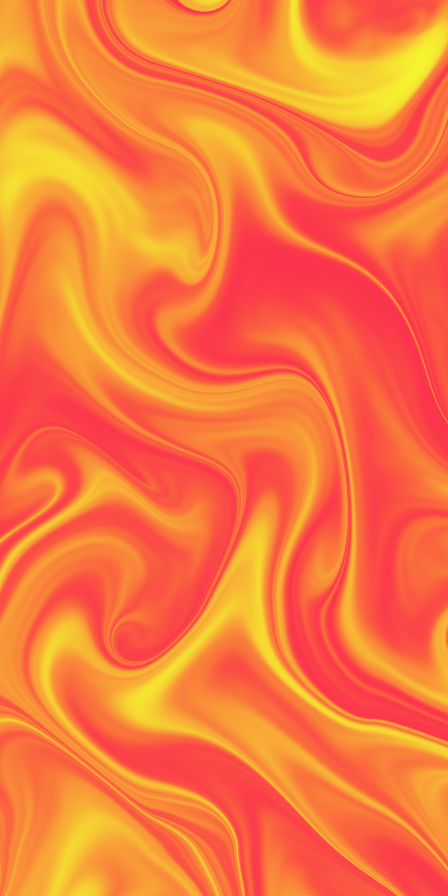
Write a WebGL 1 fragment shader that draws this background.

```glsl
precision highp float;

// Liquid marbling in red, orange and yellow. Each point is traced backwards
// through a drifting divergence-free flow, then soft noise is read there, so
// broad pools are stretched and folded into thin curling filaments.

uniform vec2 u_resolution;

// Palette
const vec3 RED = vec3(0.985, 0.20, 0.30);
const vec3 CORAL = vec3(0.98, 0.40, 0.24);
const vec3 YELLOW = vec3(0.96, 0.98, 0.18);
const float CORAL_STOP = 0.256;      // position of coral between red and yellow
const float HIGHLIGHT = 0.36;        // share of the ramp kept for bright peaks
const float HIGHLIGHT_POWER = 15.0;

// Flow
const int FLOW_STEPS = 26;
const vec2 FLOW_SCALE = vec2(2.05, 1.85);  // eddies per canvas width
const float FLOW_TIME = 1.45;              // total stirring
const vec2 FLOW_DRIFT = vec2(0.45, -0.3);
const vec2 FLOW_SEED = vec2(17.3, 5.8);

// Dye
const float DYE_SCALE = 2.5;         // pools per canvas width
const float DYE_CONTRAST = 7.0;
const float DYE_BIAS = -0.008;       // below zero favours red
const float DETAIL_WEIGHT = 0.45;
const float STREAK_WEIGHT = 0.19;
const vec2 DYE_SEED = vec2(41.6, 23.1);

const int SAMPLES = 2;               // antialiasing samples per axis

// Random unit vector for a lattice cell
vec2 randomDirection(vec2 cell) {
  vec3 h = fract(cell.xyx * vec3(0.1031, 0.1030, 0.0973));
  h += dot(h, h.yzx + 33.33);
  float angle = 6.28318 * fract((h.x + h.y) * h.z);
  return vec2(cos(angle), sin(angle));
}

// Gradient noise: x is the value, yz its exact derivative
vec3 noiseWithSlope(vec2 p) {
  vec2 cell = floor(p);
  vec2 f = p - cell;
  vec2 w = f * f * f * (f * (f * 6.0 - 15.0) + 10.0);
  vec2 dw = 30.0 * f * f * (f * (f - 2.0) + 1.0);

  vec2 ga = randomDirection(cell);
  vec2 gb = randomDirection(cell + vec2(1.0, 0.0));
  vec2 gc = randomDirection(cell + vec2(0.0, 1.0));
  vec2 gd = randomDirection(cell + vec2(1.0, 1.0));
  float a = dot(ga, f);
  float b = dot(gb, f - vec2(1.0, 0.0));
  float c = dot(gc, f - vec2(0.0, 1.0));
  float d = dot(gd, f - vec2(1.0, 1.0));

  float twist = a - b - c + d;
  float value = a + w.x * (b - a) + w.y * (c - a) + w.x * w.y * twist;
  vec2 slope = ga + w.x * (gb - ga) + w.y * (gc - ga)
             + w.x * w.y * (ga - gb - gc + gd)
             + dw * (w.yx * twist + vec2(b, c) - a);
  return vec3(value, slope);
}

// Follow the flow backwards; the curl of a potential preserves area
vec2 traceFlow(vec2 p) {
  float dt = FLOW_TIME / float(FLOW_STEPS);
  for (int i = 0; i < FLOW_STEPS; i++) {
    vec2 drift = FLOW_DRIFT * float(i) * dt;
    vec2 slope = noiseWithSlope(p * FLOW_SCALE + FLOW_SEED + drift).yz;
    p += vec2(slope.y, -slope.x) * dt / FLOW_SCALE;
  }
  return p;
}

// Dye strength, spread evenly over 0..1
float dye(vec2 p) {
  vec2 q = p * DYE_SCALE + DYE_SEED;
  float n = noiseWithSlope(q).x + DYE_BIAS;
  n += DETAIL_WEIGHT * noiseWithSlope(q * 2.03 + 7.7).x;
  n += STREAK_WEIGHT * noiseWithSlope(q * 5.1 + 3.4).x;
  return 1.0 / (1.0 + exp(-DYE_CONTRAST * n));
}

// Mostly linear ramp with a rare bright peak
vec3 palette(float strength) {
  float t = mix(strength, pow(strength, HIGHLIGHT_POWER), HIGHLIGHT);
  vec3 warm = mix(RED, CORAL, clamp(t / CORAL_STOP, 0.0, 1.0));
  return mix(warm, YELLOW, clamp((t - CORAL_STOP) / (1.0 - CORAL_STOP), 0.0, 1.0));
}

void main() {
  vec3 color = vec3(0.0);
  for (int y = 0; y < SAMPLES; y++) {
    for (int x = 0; x < SAMPLES; x++) {
      vec2 offset = (vec2(float(x), float(y)) + 0.5) / float(SAMPLES) - 0.5;
      vec2 p = (gl_FragCoord.xy + offset) / u_resolution.x;
      color += palette(dye(traceFlow(p)));
    }
  }
  gl_FragColor = vec4(color / float(SAMPLES * SAMPLES), 1.0);
}
```
